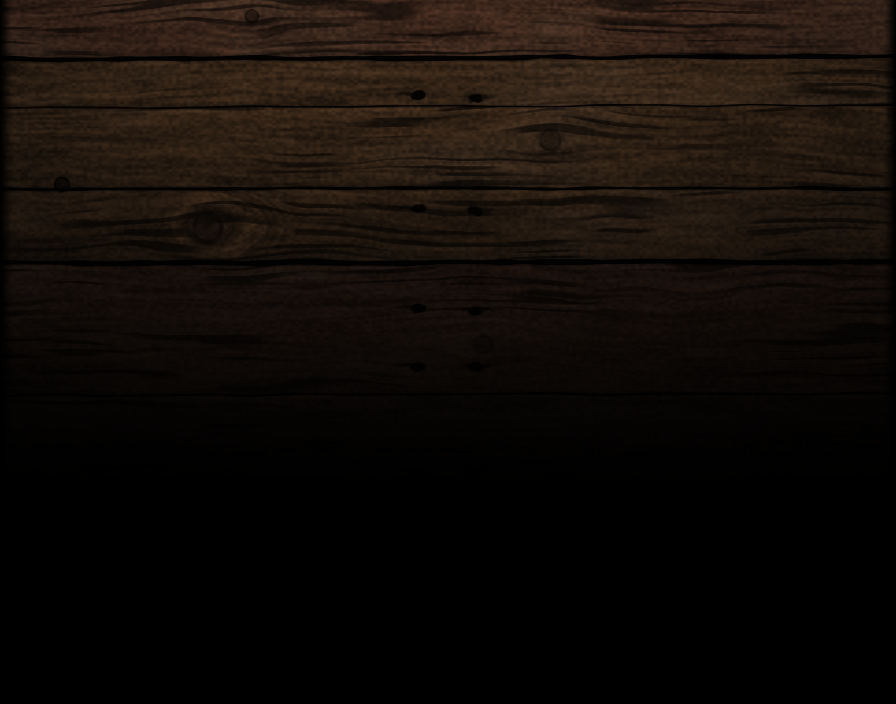
This texture is drawn by a Shadertoy shader. Its source:

```glsl
// Dim weathered planks lit from above and fading to black below.
// Stretched noise forms the grain, bent around knots by distance fields;
// seams, nail holes and a soft light falloff are layered on top.

float hash(vec2 p) {
    vec3 q = fract(vec3(p.xyx) * 0.1031);
    q += dot(q, q.yzx + 33.33);
    return fract((q.x + q.y) * q.z);
}

float noise(vec2 p) {
    vec2 i = floor(p), f = fract(p);
    f = f * f * (3.0 - 2.0 * f);
    return mix(mix(hash(i), hash(i + vec2(1, 0)), f.x),
               mix(hash(i + vec2(0, 1)), hash(i + vec2(1, 1)), f.x), f.y);
}

float fbm(vec2 p) {
    float sum = 0.0, amp = 0.5;
    for (int i = 0; i < 4; i++) {
        sum += amp * noise(p);
        p = p * 2.03 + 17.1;
        amp *= 0.5;
    }
    return sum;
}

// Soft elliptical spot, 1 inside and 0 outside.
float spot(vec2 d, vec2 radius, float softness) {
    return 1.0 - smoothstep(1.0 - softness, 1.0 + softness, length(d / radius));
}

void mainImage(out vec4 fragColor, in vec2 fragCoord) {
    vec2 uv = fragCoord / iResolution.xy;
    vec2 p = vec2(uv.x * 1.273, 1.0 - uv.y);   // y runs down from the top edge
    float px = 1.0 / iResolution.y;

    // Seams: height at left, slope, half width
    vec3 seams[5] = vec3[5](
        vec3(0.084, -0.003, 0.0030), vec3(0.153, -0.003, 0.0009),
        vec3(0.268, 0.000, 0.0020), vec3(0.374, -0.002, 0.0033),
        vec3(0.561, -0.001, 0.0012));
    float plank = 0.0, gap = 0.0, lip = 0.0;
    for (int i = 0; i < 5; i++) {
        float wobble = (noise(vec2(p.x * 14.0, float(i) * 9.0)) - 0.5) * 0.003;
        float d = p.y - seams[i].x - seams[i].y * p.x - wobble;
        float w = seams[i].z * (0.7 + 0.6 * noise(vec2(p.x * 35.0, float(i) + 40.0)));
        plank += step(0.0, d);
        gap = max(gap, 1.0 - smoothstep(w - px * 0.5, w + px, abs(d)));
        gap = max(gap, 0.4 * exp(-abs(d) / (w * 1.8)));
        lip += exp(-pow((d - w - 0.004) / 0.003, 2.0));
    }

    // Knots: centre, radius, darkness; the grain flows around each one
    vec4 knots[5] = vec4[5](
        vec4(0.358, 0.023, 0.010, 0.65), vec4(0.782, 0.199, 0.016, 0.50),
        vec4(0.088, 0.262, 0.011, 0.90), vec4(0.295, 0.323, 0.023, 0.60),
        vec4(0.686, 0.489, 0.014, 0.50));
    float grainY = p.y + 0.050 * (fbm(vec2(p.x * 3.0, p.y * 8.0 + plank * 7.0)) - 0.5);
    float stain = 0.0;
    for (int i = 0; i < 5; i++) {
        vec2 d = p - knots[i].xy;
        float r = knots[i].z;
        vec2 flow = d * vec2(0.6, 1.0);
        grainY -= d.y * 0.60 * exp(-dot(flow, flow) / (r * r * 6.0));
        float ragged = 0.75 + 0.5 * noise(d * 130.0 + float(i) * 5.0);
        float core = spot(d, vec2(r, r * 0.85) * ragged, 0.35);
        float rim = exp(-pow((length(d) - r * 0.85) / (r * 0.2), 2.0));
        stain = max(stain, knots[i].w * max(core * 0.7, rim * (0.4 + 0.6 * ragged)));
    }

    // Uneven growth rings about the large knot, drawn out to its right
    vec2 ringPos = p - vec2(0.295, 0.321);
    float rightSide = smoothstep(-0.03, 0.05, ringPos.x);
    ringPos *= vec2(mix(0.95, 0.72, rightSide), 1.3);
    float ringDist = length(ringPos) + 0.020 * fbm(p * 22.0);
    float ringZone = 1.0 - smoothstep(0.05, mix(0.075, 0.12, rightSide), ringDist);
    ringZone *= step(2.5, plank) * step(plank, 3.5);
    float rings = noise(vec2(ringDist * 230.0, 3.0));

    // Long fibres, fine lines, dark cracks and surface grit
    float fibres = fbm(vec2(p.x * 6.0 + plank * 13.0, grainY * 90.0));
    float lines = noise(vec2(p.x * 15.0, grainY * 230.0 + plank * 31.0));
    float cracks = smoothstep(0.58, 0.82, noise(vec2(p.x * 9.0 + plank * 5.0, grainY * 190.0)));
    cracks *= smoothstep(0.35, 0.62, noise(vec2(p.x * 4.0, p.y * 16.0 + plank * 3.0)));
    float blotch = fbm(p * vec2(5.0, 13.0) + plank * 4.0);
    float grit = noise(p * vec2(190.0, 260.0));
    float wood = 0.34 + 0.46 * fibres + 0.34 * lines + 0.36 * blotch + 0.40 * (grit - 0.5);
    wood *= 1.0 - 0.55 * cracks;
    wood *= mix(1.0, 0.60 + 0.85 * rings, ringZone);
    wood *= 1.0 + 0.18 * min(lip, 1.0);

    // Paired nail holes with dark streaks along the grain
    float holes = 0.0;
    for (int i = 0; i < 10; i++) {
        float row = float(i / 2), side = float(i % 2);
        float y = row < 1.0 ? 0.135 : row < 2.0 ? 0.296 : row < 3.0 ? 0.438 : row < 4.0 ? 0.521 : 0.669;
        vec2 d = p - vec2(0.594 + 0.082 * side, y + 0.004 * side * step(row, 2.5));
        d += 0.003 * (vec2(noise(p * 150.0), noise(p * 150.0 + 9.0)) - 0.5);
        holes = max(holes, spot(d, vec2(0.0115, 0.0065), 0.25));
        vec2 tail = d + vec2(0.010 - 0.014 * side, 0.002);
        holes = max(holes, 0.65 * spot(tail, vec2(0.022, 0.0028), 0.6));
    }

    // Plank tint: reddish at the top and lower boards, warm brown between
    float warm = step(0.5, plank) * step(plank, 3.5);
    vec3 tint = mix(vec3(1.0, 0.64, 0.46), vec3(1.0, 0.69, 0.43), warm);
    tint = mix(tint, vec3(0.92, 0.70, 0.52), 0.45 * smoothstep(0.45, 0.75, blotch));

    // Light falls off downward and toward the sides
    float light = 0.245 * (1.0 - smoothstep(0.0, 0.73, p.y));
    float edge = min(uv.x, 1.0 - uv.x);
    light *= smoothstep(-0.002, 0.016, edge) * mix(0.82, 1.05, smoothstep(0.0, 0.35, edge));

    vec3 color = tint * wood * light;
    color *= (1.0 - 0.94 * gap) * (1.0 - 0.9 * holes) * (1.0 - stain);
    fragColor = vec4(max(color, 0.0), 1.0);
}
```
